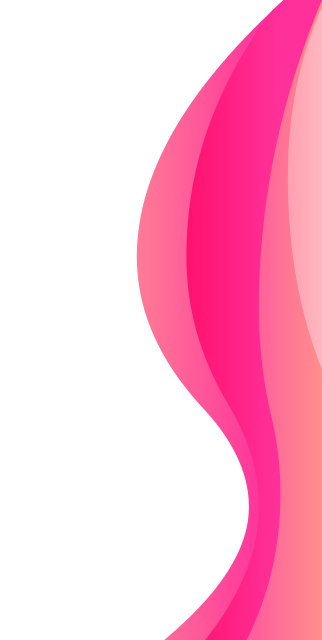
This background is drawn by a Shadertoy shader. Its source:

```glsl
// Flowing pink ribbons on white, swelling from the right side of the canvas.
// Each left edge is a smooth cubic curve x(y) through a few knots; the layers
// are painted back to front, each filled with a horizontal gradient.

const vec3 BACKGROUND  = vec3(1.0);
const vec3 ROSE_LEFT   = vec3(1.0, 0.49, 0.59);
const vec3 ROSE_RIGHT  = vec3(1.0, 0.18, 0.61);
const vec3 HOT_LEFT    = vec3(1.0, 0.07, 0.43);
const vec3 HOT_RIGHT   = vec3(1.0, 0.19, 0.60);
const vec3 CORAL_LEFT  = vec3(1.0, 0.35, 0.62);
const vec3 CORAL_RIGHT = vec3(1.0, 0.56, 0.55);
const vec3 BLUSH_LEFT  = vec3(1.0, 0.62, 0.69);
const vec3 BLUSH_RIGHT = vec3(1.0, 0.72, 0.75);

// Horizontal start and end of each gradient
const vec2 ROSE_SPAN  = vec2(0.42, 0.84);
const vec2 HOT_SPAN   = vec2(0.58, 0.86);
const vec2 CORAL_SPAN = vec2(0.77, 1.00);
const vec2 BLUSH_SPAN = vec2(0.89, 1.00);

// Cubic Hermite segment; a knot holds (height, x, slope dx/dy)
float segment(float y, vec3 a, vec3 b) {
    float h = b.x - a.x;
    float t = clamp((y - a.x) / h, 0.0, 1.0);
    float s = 1.0 - t;
    return a.y * s * s * (1.0 + 2.0 * t) + b.y * t * t * (3.0 - 2.0 * t)
         + h * t * s * (a.z * s - b.z * t);
}

// Curve through five knots, ordered from bottom to top
float curve(float y, vec3 a, vec3 b, vec3 c, vec3 d, vec3 e) {
    if (y < b.x) return segment(y, a, b);
    if (y < c.x) return segment(y, b, c);
    if (y < d.x) return segment(y, c, d);
    return segment(y, d, e);
}

// Antialiased coverage to the right of an edge
float coverage(float offset) {
    vec2 slope = vec2(dFdx(offset), dFdy(offset));
    return clamp(0.5 + offset / max(length(slope), 1e-5), 0.0, 1.0);
}

vec3 gradient(float x, vec2 span, vec3 left, vec3 right) {
    return mix(left, right, clamp((x - span.x) / (span.y - span.x), 0.0, 1.0));
}

void mainImage(out vec4 fragColor, in vec2 fragCoord) {
    vec2 uv = fragCoord / iResolution.xy;

    // Left edges of the four layers
    float rose = curve(uv.y, vec3(0.0, 0.510, 2.37), vec3(0.208, 0.773, 0.0),
        vec3(0.362, 0.631, -1.84), vec3(0.599, 0.425, 0.0), vec3(1.0, 0.881, 2.18));
    float hot = curve(uv.y, vec3(0.0, 0.637, 1.58), vec3(0.208, 0.804, 0.0),
        vec3(0.368, 0.709, -1.19), vec3(0.599, 0.579, 0.0), vec3(1.0, 0.871, 1.58));
    float coral = curve(uv.y, vec3(0.0, 0.766, 0.99), vec3(0.229, 0.871, 0.0),
        vec3(0.349, 0.843, -0.475), vec3(0.518, 0.804, 0.0), vec3(1.0, 1.0, 0.83));
    float blush = curve(uv.y, vec3(0.0, 1.40, -1.0), vec3(0.2, 1.20, -0.9),
        vec3(0.423, 1.0, -0.79), vec3(0.724, 0.894, 0.0), vec3(1.0, 1.01, 0.93));
    hot = max(hot, rose);

    // Paint back to front
    vec3 color = BACKGROUND;
    color = mix(color, gradient(uv.x, ROSE_SPAN, ROSE_LEFT, ROSE_RIGHT), coverage(uv.x - rose));
    color = mix(color, gradient(uv.x, HOT_SPAN, HOT_LEFT, HOT_RIGHT), coverage(uv.x - hot));
    color = mix(color, gradient(uv.x, CORAL_SPAN, CORAL_LEFT, CORAL_RIGHT), coverage(uv.x - coral));
    color = mix(color, gradient(uv.x, BLUSH_SPAN, BLUSH_LEFT, BLUSH_RIGHT), coverage(uv.x - blush));

    fragColor = vec4(color, 1.0);
}
```
